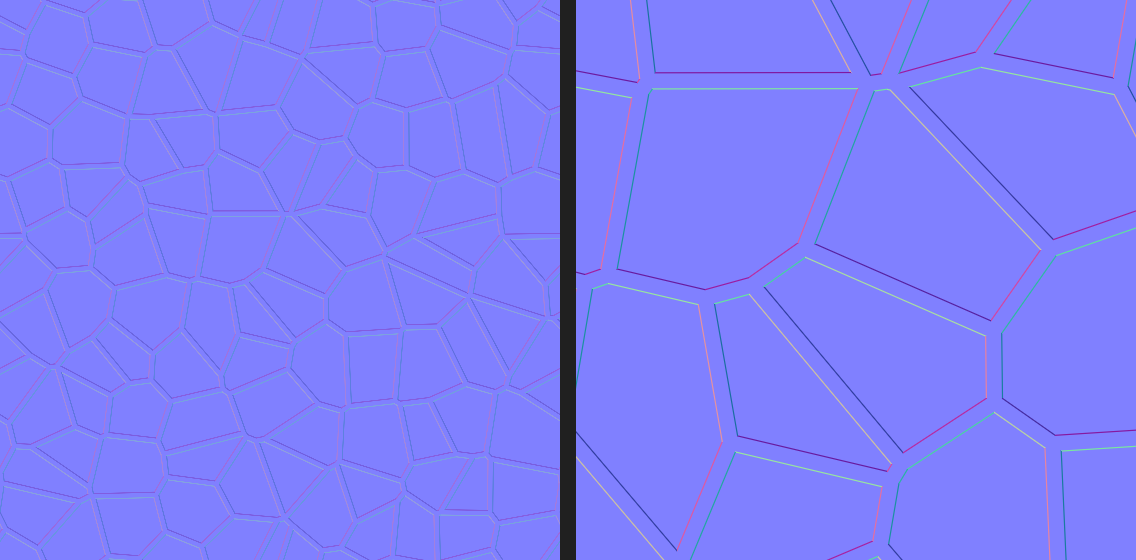
Left, the full canvas; right, a detail of the centre.
Give the GLSL for this texture map, as a WebGL 1 fragment shader.

```glsl
precision highp float;

uniform vec2 u_resolution;

const float CELLS = 10.0;          // cells per canvas side
const float JITTER = 1.0;          // irregularity of the cell centres
const float GROOVE_HALF = 0.0048;  // half width of a groove, in canvas units
const float WALL_WIDTH = 0.00058;  // width of a groove wall seen from above
const float WALL_SLOPE_Z = 0.08;   // z of the normal on the steep wall
const float FILTER_PIXELS = 1.2;   // width of the smoothing filter

// Sine-free hash, two values in 0..1
vec2 hash22(vec2 p) {
  vec3 q = fract(vec3(p.xyx) * vec3(0.1031, 0.1030, 0.0973));
  q += dot(q, q.yzx + 33.33);
  return fract((q.xx + q.yz) * q.zy);
}

// Jittered centre of a grid cell, repeating at the canvas border
vec2 cellCentre(vec2 cell, float period, float jitter) {
  vec2 offset = hash22(mod(cell, period) + 17.0) - 0.5;
  return cell + 0.5 + jitter * offset;
}

// Grid cell whose centre lies closest to p
vec2 nearestCell(vec2 p, float period, float jitter) {
  vec2 base = floor(p);
  vec2 best = base;
  float bestDist = 1e3;
  for (int j = -2; j <= 2; j++) {
    for (int i = -2; i <= 2; i++) {
      vec2 cell = base + vec2(float(i), float(j));
      vec2 d = cellCentre(cell, period, jitter) - p;
      float dist = dot(d, d);
      if (dist < bestDist) {
        bestDist = dist;
        best = cell;
      }
    }
  }
  return best;
}

// xy: direction out of the cell across its closest border, z: distance to it
vec3 closestBorder(vec2 p, float period, float jitter) {
  vec2 home = nearestCell(p, period, jitter);
  vec2 a = cellCentre(home, period, jitter);
  vec3 border = vec3(0.0, 0.0, 1e3);
  for (int j = -3; j <= 3; j++) {
    for (int i = -3; i <= 3; i++) {
      vec2 b = cellCentre(home + vec2(float(i), float(j)), period, jitter);
      vec2 span = b - a;
      if (dot(span, span) > 1e-5) {
        vec2 dir = normalize(span);
        float dist = dot(0.5 * (a + b) - p, dir);
        if (dist < border.z) border = vec3(dir, dist);
      }
    }
  }
  return border;
}

// Share of a filter footprint covered by a band around x = 0
float bandCoverage(float x, float width, float footprint) {
  float upper = min(x + 0.5 * footprint, 0.5 * width);
  float lower = max(x - 0.5 * footprint, -0.5 * width);
  return clamp((upper - lower) / footprint, 0.0, 1.0);
}

vec3 encodeNormal(vec3 n) {
  return 0.5 + 0.5 * n;
}

void main() {
  float side = min(u_resolution.x, u_resolution.y);
  vec2 uv = gl_FragCoord.xy / side;
  vec3 border = closestBorder(uv * CELLS, CELLS, JITTER);

  // Steep walls drop from each flat plate into the flat groove
  float fromWall = border.z / CELLS - GROOVE_HALF;
  float wall = bandCoverage(fromWall, WALL_WIDTH, FILTER_PIXELS / side);
  float tilt = sqrt(1.0 - WALL_SLOPE_Z * WALL_SLOPE_Z);
  vec3 flatColor = encodeNormal(vec3(0.0, 0.0, 1.0));
  vec3 wallColor = encodeNormal(vec3(border.xy * tilt, WALL_SLOPE_Z));

  gl_FragColor = vec4(mix(flatColor, wallColor, wall), 1.0);
}
```
